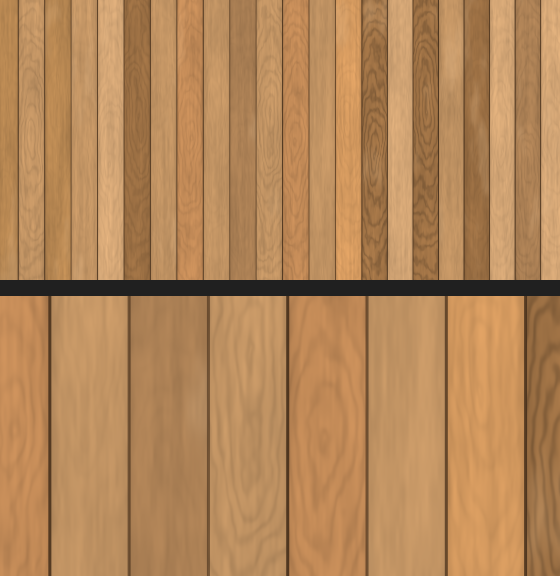
Top: the whole. Bottom: its middle third, enlarged.
Reproduce this texture procedurally as a Shadertoy shader.

```glsl
// Wall of upright timber planks, each with its own tone, parted by thin dark seams.
// Stretched value noise makes the grain and clouding; warped oval rings make the
// figure. Lengths are in canvas widths, so the drawing scales with the canvas.

const int   PLANKS       = 22;
const float FIRST_SEAM   = 0.0326;   // right edge of the first, partly cut plank
const float PLANK_WIDTH  = 0.0472;
const float NARROW_START = 0.646;    // planks get slightly narrower beyond here
const float NARROW_RATE  = 0.74;
const float SEAM_HALF    = 0.0009;
const float SEAM_SHADE   = 0.0035;   // reach of the soft shadow beside a seam
const float GRAIN        = 0.075;
const float PORES        = 0.055;
const float CLOUDS       = 0.17;
const float FIGURE       = 0.17;
const float RINGS        = 8.0;      // figure rings per plank width
const float RING_STRETCH = 4.2;      // vertical ring scale, in planks per canvas width
const float FIGURE_Y     = 0.24;

const vec3 SEAM_COLOR = vec3(0.27, 0.18, 0.10);
const vec3 BLEACHED   = vec3(0.87, 0.71, 0.53);

// Wood tones: pale, amber, tan, ochre, umber, walnut, rust
const vec3 WOOD[7] = vec3[7](
    vec3(0.83, 0.65, 0.46), vec3(0.83, 0.60, 0.37), vec3(0.76, 0.58, 0.39),
    vec3(0.72, 0.53, 0.32), vec3(0.67, 0.50, 0.33), vec3(0.60, 0.43, 0.26),
    vec3(0.76, 0.54, 0.34));

// Tone of each plank, left to right
const int TONE[PLANKS] = int[PLANKS](
    3, 2, 3, 2, 0, 5, 2, 6, 2, 4, 2, 6, 2, 1, 5, 0, 5, 2, 5, 0, 4, 0);

// Strength of the ring figure on each plank
const float FIGURED[PLANKS] = float[PLANKS](
    0.1, 0.4, 0.1, 0.1, 0.2, 0.4, 0.1, 0.3, 0.1, 0.1, 0.4,
    0.4, 0.0, 0.2, 1.0, 0.1, 0.9, 0.1, 0.2, 0.2, 0.3, 0.2);

float hash(vec2 p) {
    return fract(sin(dot(p, vec2(127.1, 311.7))) * 43758.545);
}

float noise(vec2 p) {
    vec2 cell = floor(p), f = fract(p);
    f = f * f * (3.0 - 2.0 * f);
    return mix(mix(hash(cell), hash(cell + vec2(1, 0)), f.x),
               mix(hash(cell + vec2(0, 1)), hash(cell + vec2(1, 1)), f.x), f.y);
}

float fbm(vec2 p) {
    float sum = 0.0, amplitude = 0.5;
    for (int i = 0; i < 4; i++) {
        sum += amplitude * noise(p);
        p = p * 2.03 + 19.7;
        amplitude *= 0.5;
    }
    return sum;
}

// Nested ovals around a centre on the plank, bent by noise
float ringFigure(float across, float y, float id) {
    vec2 seed = vec2(id * 13.7, id * 5.3);
    float centreY = FIGURE_Y + 0.2 * (hash(seed) - 0.5);
    vec2 q = vec2(across - 0.5, (y - centreY) * RING_STRETCH);
    q += 0.45 * (vec2(fbm(vec2(across * 1.5, y * 14.0) + seed),
                      fbm(vec2(across * 2.0, y * 18.0) + seed + 40.0)) - 0.47);
    float wave = 0.5 + 0.5 * sin(6.2832 * RINGS * length(q));
    return wave * wave - 0.4;
}

// Share of a pixel covered by a seam whose centre lies at signed distance d
float seamCoverage(float d, float pixel) {
    float overlap = min(d + 0.5 * pixel, SEAM_HALF) - max(d - 0.5 * pixel, -SEAM_HALF);
    return clamp(overlap / pixel, 0.0, 1.0);
}

void mainImage(out vec4 fragColor, in vec2 fragCoord) {
    float pixel = 1.0 / iResolution.x;
    vec2 p = fragCoord * pixel;

    // Plank number and position across it
    float column = (p.x - FIRST_SEAM) / PLANK_WIDTH
                 + max(p.x - NARROW_START, 0.0) * NARROW_RATE + 1.0;
    float id = floor(column);
    float across = column - id;
    int plank = clamp(int(id), 0, PLANKS - 1);
    vec2 seed = vec2(id * 17.3, id * 7.9);

    // Base tone with broad clouding along the plank
    vec3 color = WOOD[TONE[plank]];
    float cloud = fbm(vec2(across * 1.6, p.y * 9.0) + seed) - 0.47;
    float shade = 1.0 + CLOUDS * cloud;

    // Fine grain streaks, short pores and ring figure
    float streak = noise(vec2(p.x * 280.0, p.y * 11.0) + seed) - 0.5;
    float pore = noise(vec2(p.x * 520.0, p.y * 75.0) + seed) - 0.5;
    shade += GRAIN * streak + PORES * pore;
    shade -= FIGURE * FIGURED[plank] * ringFigure(across, p.y, id);
    color *= shade;

    // Bleached patches
    float patches = fbm(vec2(across * 1.2, p.y * 7.0) + seed + 71.0);
    color = mix(color, BLEACHED, 0.3 * smoothstep(0.56, 0.78, patches));

    // Seams, each with its own depth
    float seamId = floor(column + 0.5);
    float d = (column - seamId) * PLANK_WIDTH;
    float depth = mix(0.6, 0.95, hash(vec2(seamId, 3.0)));
    color *= 1.0 - 0.12 * depth * exp(-abs(d) / SEAM_SHADE);
    color = mix(color, SEAM_COLOR, depth * seamCoverage(d, pixel));

    fragColor = vec4(clamp(color, 0.0, 1.0), 1.0);
}
```
